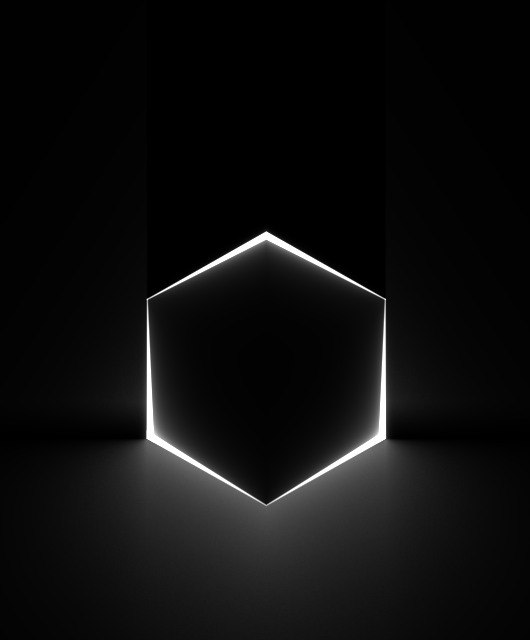
Write a Shadertoy shader that draws this background.

```glsl
float hash(vec2 p) {
    vec3 q = fract(vec3(p.xyx) * 0.1031);
    q += dot(q, q.yzx + 33.33);
    return fract((q.x + q.y) * q.z);
}

float segmentDistance(vec2 p, vec2 a, vec2 b) {
    vec2 ab = b - a;
    return length(p - a - ab * clamp(dot(p - a, ab) / dot(ab, ab), 0.0, 1.0));
}

// Inward depth in x, position from the thick end to the thin end in y
vec2 edgeCoords(vec2 p, vec2 thick, vec2 thin) {
    vec2 along = thin - thick;
    vec2 inward = normalize(vec2(along.y, -along.x));
    inward *= sign(dot(vec2(0.0, 0.424) - thick, inward));
    float t = clamp(dot(p - thick, along) / dot(along, along), 0.0, 1.0);
    return vec2(dot(p - thick, inward), t);
}

// Tapered bright strip with a soft glow toward the centre
float edgeLight(vec2 edge, float aa) {
    float width = mix(0.0105, 0.0012, edge.y);
    float strip = 1.0 - smoothstep(width - aa, width + aa, edge.x);
    float fade = pow(1.0 - edge.y, 0.75);
    float depth = max(edge.x - width, 0.0);
    float glow = 0.34 * exp(-depth / 0.006) + 0.27 * exp(-depth / 0.027);
    return strip + glow * (0.08 + 0.92 * fade);
}

void mainImage(out vec4 fragColor, in vec2 fragCoord) {
    vec2 p = fragCoord / iResolution.y;
    p.x = abs(p.x - 0.5025 * iResolution.x / iResolution.y);
    float aa = 1.0 / iResolution.y;

    // Right half of the mirrored hexagon
    vec2 top = vec2(0.0, 0.638);
    vec2 shoulder = vec2(0.1865, 0.5326);
    vec2 corner = vec2(0.1865, 0.315);
    vec2 bottom = vec2(0.0, 0.2096);
    vec2 roofEdge = edgeCoords(p, top, shoulder);
    vec2 sideEdge = edgeCoords(p, corner, shoulder);
    vec2 baseEdge = edgeCoords(p, corner, bottom);
    float inside = min(roofEdge.x, min(sideEdge.x, baseEdge.x));

    // Wall light beside the hexagon, with a black shaft above it
    float away = max(p.x - corner.x, 0.0);
    float height = p.y - corner.y;
    float wall = 0.12 * exp(-away / 0.065 - abs(height - 0.06) / 0.10);
    wall += 0.032 * exp(-away / 0.25 - max(height, 0.0) / 0.40);
    wall *= smoothstep(-0.005, 0.06, height);
    wall *= smoothstep(-aa, aa, p.x - corner.x);

    // Floor light, dimmed at grazing angles near the horizon
    float below = max(-height, 0.0);
    float reach = segmentDistance(p, corner, bottom);
    float floorLight = 0.32 * exp(-reach / 0.15);
    floorLight += 0.24 * exp(-reach / 0.022) * (1.0 - 0.8 * baseEdge.y);
    floorLight *= below / (below + 0.45 * away + 0.003);
    floorLight *= exp(-away * 1.6);

    float light = mix(wall, floorLight, smoothstep(-0.004, 0.004, -height));
    light += 0.009 * (hash(floor(p * 512.0)) - 0.5) * smoothstep(0.01, 0.08, light);

    // Narrow bloom around the outline
    float bloomSide = exp(-segmentDistance(p, corner, shoulder) / 0.004) * (1.0 - sideEdge.y);
    float bloomRoof = exp(-segmentDistance(p, top, shoulder) / 0.003) * (1.0 - roofEdge.y);
    light += 0.28 * bloomSide + 0.2 * bloomRoof;

    // Dark face lit from its three visible edges
    float face = 0.008 + edgeLight(roofEdge, aa);
    face += edgeLight(sideEdge, aa) * 0.9 + edgeLight(baseEdge, aa) * 0.9;
    light = mix(light, face, smoothstep(-aa, aa, inside));

    fragColor = vec4(vec3(clamp(light, 0.0, 1.0)), 1.0);
}
```
